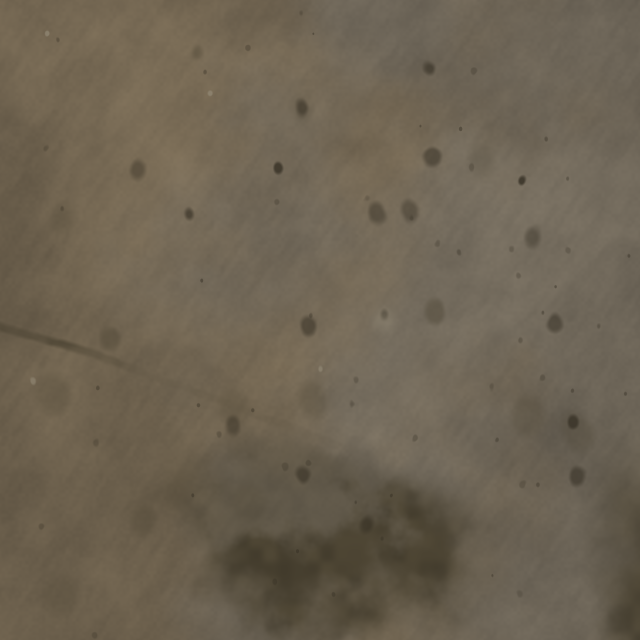
Reproduce this texture procedurally as a WebGL 2 fragment shader.

```glsl
#version 300 es
precision highp float;
// Worn concrete floor: soft mottled grey-brown slab with a faint slanting crack,
// a dark damp stain below it, and scattered pits and pale flecks.
// Built from layered value noise, warped distance masks and hashed cell spots.

uniform vec2 u_resolution;
out vec4 fragColor;

const vec3 BASE = vec3(0.458, 0.416, 0.346);
const vec3 STAIN = vec3(0.285, 0.255, 0.190);
const vec3 PIT = vec3(0.190, 0.168, 0.125);
const vec3 PALE = vec3(0.580, 0.545, 0.470);
const vec3 WARM = vec3(1.015, 0.990, 0.950);
const vec3 COOL = vec3(0.980, 1.000, 1.045);
const float MOTTLE = 0.26;
const float STREAK = 0.045;
const float GRAIN = 0.030;
const float CRACK_START = 0.495;
const float CRACK_SLOPE = -0.36;
const vec2 STAIN_CENTER = vec2(0.51, 0.165);
const vec2 STAIN_SIZE = vec2(0.255, 0.150);
const vec2 PIT_CENTER = vec2(0.68, 0.57);

// Integer hash giving two values in 0..1
vec2 hash2(ivec2 cell, uint seed) {
    uvec2 v = uvec2(cell + 4096) * 1664525u + seed * 747796405u + 1013904223u;
    v.x += v.y * 1664525u;
    v.y += v.x * 1664525u;
    v ^= v >> 16u;
    v.x += v.y * 1664525u;
    v.y += v.x * 1664525u;
    v ^= v >> 16u;
    return vec2(v & 65535u) / 65535.0;
}

float noise(vec2 p) {
    ivec2 i = ivec2(floor(p));
    vec2 f = fract(p);
    f = f * f * f * (f * (f * 6.0 - 15.0) + 10.0);
    float low = mix(hash2(i, 1u).x, hash2(i + ivec2(1, 0), 1u).x, f.x);
    float high = mix(hash2(i + ivec2(0, 1), 1u).x, hash2(i + ivec2(1, 1), 1u).x, f.x);
    return mix(low, high, f.y);
}

float fbm(vec2 p) {
    float sum = 0.0, weight = 0.5;
    for (int i = 0; i < 5; i++) {
        sum += weight * noise(p);
        p = mat2(0.8, 0.6, -0.6, 0.8) * p * 2.03 + 17.3;
        weight *= 0.5;
    }
    return sum / 0.96875;
}

// Ragged soft spots, one per cell at most; density is the chance of each
float spots(vec2 p, float cells, float radius, float density, float spread, uint seed) {
    ivec2 home = ivec2(floor(p * cells));
    float rough = noise(p * 0.7 / radius) - 0.5;
    float cover = 0.0;
    for (int y = -1; y <= 1; y++)
    for (int x = -1; x <= 1; x++) {
        ivec2 cell = home + ivec2(x, y);
        vec2 center = (vec2(cell) + 0.15 + 0.7 * hash2(cell, seed)) / cells;
        vec2 trait = hash2(cell, seed + 1u);
        vec2 away = (center - PIT_CENTER) / spread;
        float present = step(trait.x, density * exp(-dot(away, away)));
        float size = radius * mix(0.45, 1.0, trait.y);
        vec2 offset = (p - center) * vec2(1.15, 0.9);
        float d = length(offset) / size + 0.7 * rough;
        float strength = mix(0.9, 0.42, trait.y);
        cover = max(cover, present * strength * (1.0 - smoothstep(0.45, 1.25, d)));
    }
    return cover;
}

void main() {
    vec2 p = gl_FragCoord.xy / u_resolution.y;
    vec2 warp = vec2(fbm(p * 7.0 + 3.0), fbm(p * 7.0 + 41.0)) - 0.5;

    // Broad mottling, brushed streaks and fine grain
    float tone = 1.0 + MOTTLE * (fbm(p * 4.5 + warp + 9.0) - 0.5);
    tone += 0.10 * (fbm(p * 18.0 + 60.0) - 0.5);
    vec2 brushed = mat2(0.82, 0.57, -0.57, 0.82) * p;
    tone += STREAK * (noise(brushed * vec2(110.0, 28.0)) - 0.5);
    tone += GRAIN * (noise(p * 190.0) - 0.5);
    vec2 fromLight = p - vec2(0.60, 0.55);
    tone -= 0.17 * dot(fromLight, fromLight);
    float hue = smoothstep(0.1, 0.9, p.x + 1.1 * (fbm(p * 5.0 + 80.0) - 0.5));
    vec3 color = BASE * tone * mix(WARM, COOL, hue);

    // Height above the slanting crack; the joint fades to the right
    float above = p.y - CRACK_START - CRACK_SLOPE * p.x + 0.025 * warp.y;
    float fade = mix(0.55, 0.08, smoothstep(0.12, 0.24, p.x)) * (1.0 - smoothstep(0.4, 0.7, p.x));
    float crack = 1.0 - smoothstep(0.002, 0.011, abs(above));
    color = mix(color, STAIN, crack * fade * (0.6 + 0.8 * noise(p * 60.0)));

    // Pale worn band along the upper rim of the stain
    float band = exp(-pow((above - 0.025) / 0.03, 2.0));
    color *= 1.0 + 0.05 * band * smoothstep(0.38, 0.55, p.x);

    // Damp stain, cut by the crack line, and shadow at the right edge
    vec2 q = (p - STAIN_CENTER + 0.22 * warp) / STAIN_SIZE;
    q.y += 0.25 * q.x;
    float damp = 1.0 - smoothstep(0.55, 1.25, length(q));
    damp *= 1.0 - smoothstep(-0.045, 0.012, above);
    damp *= mix(0.40, 1.0, smoothstep(0.32, 0.62, fbm(p * 9.0 + 23.0)));
    float shadow = smoothstep(0.91, 1.01, p.x + 0.12 * warp.x);
    shadow *= 1.0 - smoothstep(0.12, 0.36, p.y);
    color = mix(color, STAIN * mix(0.9, 1.1, noise(p * 45.0)), max(damp, 0.9 * shadow));

    // Faint blotches, dark pits and pale flecks
    color = mix(color, STAIN, 0.42 * spots(p, 7.0, 0.036, 0.45, 0.8, 11u));
    color = mix(color, PIT, 0.85 * spots(p, 13.0, 0.017, 0.42, 0.30, 23u));
    color = mix(color, PIT, 0.50 * spots(p, 24.0, 0.006, 0.14, 0.8, 37u));
    color = mix(color, PALE, 0.80 * spots(p, 11.0, 0.008, 0.035, 1.2, 53u));
    float scuff = length(p - vec2(0.60, 0.505) + 0.03 * warp);
    color = mix(color, PALE, 0.38 * (1.0 - smoothstep(0.004, 0.030, scuff)));

    fragColor = vec4(color, 1.0);
}
```
